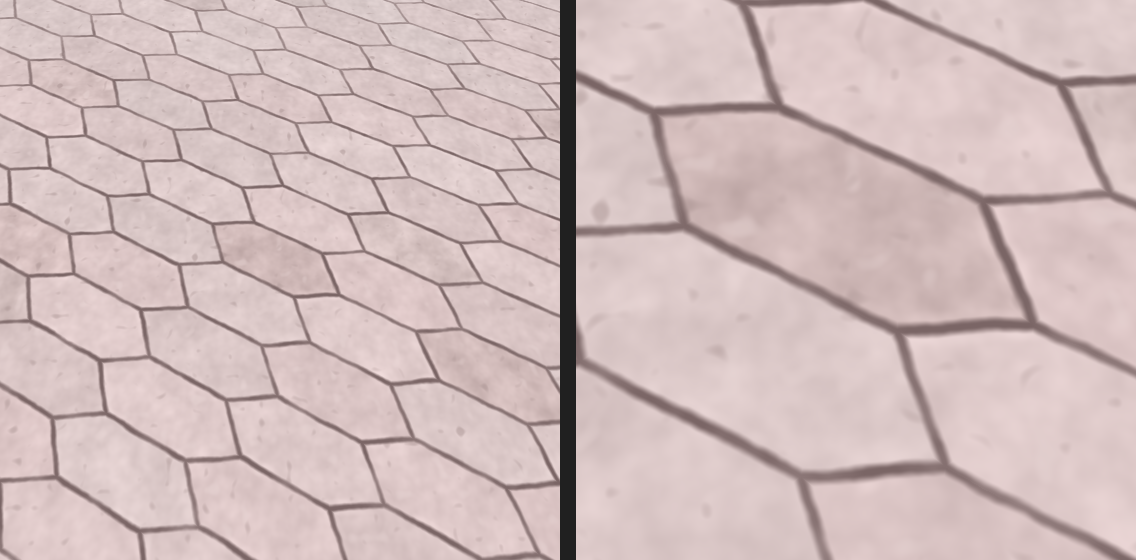
Left: the whole. Right: its middle third, enlarged.
A WebGL 2 fragment shader for this texture:

```glsl
#version 300 es
precision highp float;
// Worn pink hexagonal pavers with dark thin joints, receding in perspective.

#define CORNER vec2(0.595, -0.283)  // second corner of a paver, in lattice steps
#define JOINT_HALF 0.0007           // dark core of a joint
#define JOINT_SOFT 0.0056           // blurred shoulder of a joint
#define WOBBLE 0.0028               // unevenness of the paver edges
#define MOTTLE 0.062                // cloudy stains inside a paver
#define TILE_SPREAD 0.034           // brightness spread between pavers
#define STAINED 0.09                // share of notably darker pavers
#define PAVER vec3(0.862, 0.782, 0.780)
#define JOINT vec3(0.480, 0.398, 0.398)
#define FLECK vec3(0.915, 0.845, 0.840)
#define GRIT vec3(0.640, 0.555, 0.550)

uniform vec2 u_resolution;
out vec4 outColor;

// Lattice steps as they look at the middle of the canvas
const mat2 GROUND = mat2(0.2224, -0.0658, 0.1621, -0.1574);

vec2 hash2(vec2 p) {
    vec3 q = fract(p.xyx * vec3(0.1031, 0.1030, 0.0973));
    q += dot(q, q.yzx + 33.33);
    return fract((q.xx + q.yz) * q.zy);
}

float gradientNoise(vec2 p) {
    vec2 cell = floor(p), f = p - cell;
    vec2 u = f * f * f * (f * (f * 6.0 - 15.0) + 10.0);
    vec4 corner;
    for (int k = 0; k < 4; k++) {
        vec2 o = vec2(k & 1, k >> 1);
        float angle = 6.28318 * hash2(cell + o).x;
        corner[k] = dot(vec2(cos(angle), sin(angle)), f - o);
    }
    vec2 rows = mix(corner.xz, corner.yw, u.x);
    return 1.4 * mix(rows.x, rows.y, u.y);
}

float fbm(vec2 p) {
    float sum = 0.0, weight = 0.55;
    for (int k = 0; k < 4; k++) {
        sum += weight * gradientNoise(p);
        p = mat2(1.6, 1.2, -1.2, 1.6) * p + 7.3;
        weight *= 0.55;
    }
    return sum;
}

// Distance from v to a pair of parallel edges placed at +-middle
float edgePair(vec2 v, vec2 edge, vec2 middle) {
    vec2 normal = normalize(vec2(-edge.y, edge.x));
    return abs(dot(normal, middle)) - abs(dot(normal, v));
}

// Positive inside the paver centred on the origin of v
float paverDistance(vec2 v) {
    vec2 center = 0.5 * (CORNER + vec2(0.0, 1.0));
    vec2 a = GROUND * -center;
    vec2 b = GROUND * (CORNER - center);
    vec2 c = GROUND * (vec2(1.0, 0.0) - center);
    float top = edgePair(v, b - a, 0.5 * (a + b));
    float slope = edgePair(v, c - b, 0.5 * (b + c));
    float side = edgePair(v, -a - c, 0.5 * (c - a));
    return min(top, min(slope, side));
}

void main() {
    vec2 uv = gl_FragCoord.xy / u_resolution;

    // Project the canvas onto the paved plane
    mat3 view = mat3(0.2074, -0.0781, -0.0321,
                     0.1203, -0.1916, -0.0894,
                     0.4674, 0.3828, 1.0);
    vec3 hit = inverse(view) * vec3(uv, 1.0);
    vec2 lattice = hit.xy / hit.z;
    float depth = 1.0 / hit.z;
    vec2 ground = GROUND * lattice;

    // Find the paver under this point
    vec2 wobble = WOBBLE * vec2(fbm(ground * 22.0), fbm(ground * 22.0 + 41.0));
    vec2 center = 0.5 * (CORNER + vec2(0.0, 1.0));
    vec2 nearest = round(lattice - center), id = nearest;
    float inside = -1.0;
    for (int k = 0; k < 9; k++) {
        vec2 candidate = nearest + vec2(k % 3 - 1, k / 3 - 1);
        float d = paverDistance(ground + wobble - GROUND * (candidate + center));
        if (d > inside) { inside = d; id = candidate; }
    }

    // Tone of the whole paver
    vec2 seed = hash2(id + 57.0), tint = hash2(id + 113.0);
    vec2 surface = ground + seed * 19.0;
    float stained = step(1.0 - STAINED, tint.x);
    float far = smoothstep(1.1, 1.75, depth);
    vec3 color = PAVER + TILE_SPREAD * (seed.x - 0.5);
    color += vec3(0.004, -0.006, -0.005) * (2.0 * tint.y - 1.0);
    color -= stained * vec3(0.036, 0.038, 0.042);
    color = mix(color, vec3(dot(color, vec3(0.333))), 0.2 * far);

    // Cloudy stains, pale flecks and dark grit
    color += MOTTLE * fbm(surface * 17.0) * (1.0 + 0.6 * stained);
    color += 0.022 * gradientNoise(surface * 62.0);
    float pale = smoothstep(0.35, 0.80, gradientNoise(surface * 42.0 + 5.0));
    float dark = smoothstep(0.50, 0.85, gradientNoise(surface * 46.0 + 23.0));
    color = mix(color, FLECK, 0.40 * pale);
    color = mix(color, GRIT, 0.45 * dark);

    // Lightly chipped rim, then the joint
    float wear = fbm(ground * 13.0 + 3.0);
    float rim = smoothstep(0.004, 0.007, inside) - smoothstep(0.007, 0.014, inside);
    color += 0.03 * rim * smoothstep(-0.1, 0.4, wear);
    float pixel = depth / min(u_resolution.x, u_resolution.y);
    float core = JOINT_HALF * (1.0 + 1.2 * wear);
    float joint = 1.0 - smoothstep(core, core + max(JOINT_SOFT, 1.5 * pixel), inside);
    float strength = clamp(0.92 + 0.4 * wear - 0.4 * far, 0.0, 1.0);
    color = mix(color, JOINT, joint * strength);

    outColor = vec4(clamp(color, 0.0, 1.0), 1.0);
}
```
